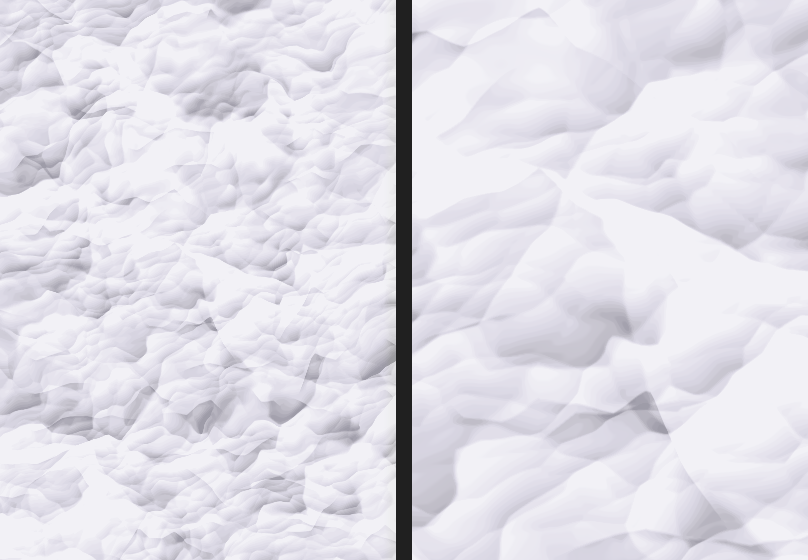
Left: the whole. Right: its middle third, enlarged.
Reproduce this texture procedurally as a Shadertoy shader.

```glsl
// Crumpled white paper: angular facets and creases lit from the upper left.

const vec3 DEEP_SHADOW = vec3(0.62, 0.61, 0.66);
const vec3 SHADOW = vec3(0.77, 0.76, 0.80);
const vec3 HALF_TONE = vec3(0.85, 0.84, 0.89);
const vec3 PAPER = vec3(0.90, 0.89, 0.93);
const vec3 HIGHLIGHT = vec3(0.948, 0.946, 0.965);
const vec2 LIGHT = vec2(-0.42, 0.91);

vec3 hash3(vec2 p) {
    vec3 q = fract(p.xyx * vec3(0.1031, 0.1030, 0.0973));
    q += dot(q, q.yxz + 33.33);
    return fract((q.xxy + q.yzz) * q.zyx);
}

// Value noise; a low roundness leaves straight, kinked slopes.
float noise(vec2 p, float roundness) {
    vec2 cell = floor(p), f = fract(p);
    f = mix(f, f * f * (3.0 - 2.0 * f), roundness);
    float low = mix(hash3(cell).x, hash3(cell + vec2(1, 0)).x, f.x);
    float high = mix(hash3(cell + vec2(0, 1)).x, hash3(cell + vec2(1, 1)).x, f.x);
    return mix(low, high, f.y);
}

vec2 kinks(vec2 p) {
    vec2 q = vec2(0.8 * p.x - 0.6 * p.y, 0.6 * p.x + 0.8 * p.y) + 20.0;
    return vec2(noise(q, 0.2), noise(q + vec2(37.2, 91.7), 0.2)) - 0.5;
}

// Offset from a facet centre; the hash varies its position.
vec2 facetOffset(vec2 p, vec2 cell) {
    return p - cell - 0.5 - 0.95 * (hash3(cell).xy - 0.5);
}

// Light on long tilted facets that meet in creases of the given sharpness.
float facets(vec2 p, float angle, float stretch, float sharpness) {
    float c = cos(angle), s = sin(angle);
    mat2 turn = mat2(c, s, -s, c);
    vec2 light = turn * LIGHT;
    vec2 q = turn * p * vec2(1.0 / stretch, stretch) + 60.0, base = floor(q);
    float nearest = 9.0;
    for (int y = -1; y <= 1; y++)
    for (int x = -1; x <= 1; x++) {
        vec2 d = facetOffset(q, base + vec2(x, y));
        nearest = min(nearest, dot(d, d));
    }
    float total = 0.0, weights = 0.0;
    for (int y = -1; y <= 1; y++)
    for (int x = -1; x <= 1; x++) {
        vec2 cell = base + vec2(x, y);
        vec2 d = facetOffset(q, cell);
        vec3 rnd = hash3(cell + 17.0);
        float slope = dot(d, light) * mix(0.3, 1.6, rnd.x) + 0.95 * (rnd.y - 0.5);
        float w = exp(-sharpness * (dot(d, d) - nearest));
        total += w * slope;
        weights += w;
    }
    return total / weights;
}

// Broken fold lines: a bright lip above, a crisp shadow fading below.
float folds(vec2 p, float rows, float seed) {
    float bend = 1.5 * noise(p * vec2(6.0, 2.0) + seed, 0.4)
               + 0.7 * noise(p * vec2(16.0, 5.0) + seed, 0.2)
               + 0.25 * noise(p * vec2(45.0, 14.0) + seed, 0.2);
    float d = fract(p.y * rows + bend);
    float gate = smoothstep(0.50, 0.78, noise(p * vec2(11.0, 15.0) + seed * 2.0, 1.0));
    float lip = 0.6 * exp(-d * 6.0);
    float shade = -1.2 * exp(-(1.0 - d) * 9.0);
    float edge = smoothstep(0.0, 0.0025 * rows, d);
    return gate * mix(-1.2, lip + shade, edge);
}

// Flat tonal steps with narrow soft borders.
float soften(float value, float levels) {
    float v = value * levels;
    float stepped = floor(v) + smoothstep(0.3, 0.7, fract(v));
    return mix(v, stepped, 0.8) / levels;
}

vec3 paperColor(float light) {
    vec3 col = mix(DEEP_SHADOW, SHADOW, clamp((light + 3.2) / 1.35, 0.0, 1.0));
    col = mix(col, HALF_TONE, clamp((light + 1.85) / 0.95, 0.0, 1.0));
    col = mix(col, PAPER, clamp((light + 0.9) / 0.9, 0.0, 1.0));
    return mix(col, HIGHLIGHT, clamp(light / 1.0, 0.0, 1.0));
}

void mainImage(out vec4 fragColor, in vec2 fragCoord) {
    vec2 p = fragCoord / iResolution.y;
    float across = fragCoord.x / iResolution.x;

    // Bend the sheet so that the creases wander and kink.
    vec2 bent = p + 0.05 * kinks(p * 7.0) + 0.026 * kinks(p * 19.0 + 5.0)
              + 0.010 * kinks(p * 47.0 + 9.0);

    // Add facets from large to small, with finer ones gathered in patches.
    float light = 0.0, frequency = 7.0, amplitude = 0.9;
    for (int i = 0; i < 4; i++) {
        float id = float(i);
        float patches = noise(p * 6.0 + 13.0 * id, 1.0);
        float crisp = mix(0.2, 1.0, smoothstep(0.2, 0.6, noise(p * 11.0 + 7.0 * id, 1.0)));
        float strength = i == 0 ? 1.0 : mix(0.4, 1.6, patches);
        float angle = mod(id, 2.0) < 0.5 ? 0.55 - 0.2 * id : -0.85 + 0.15 * id;
        light += amplitude * strength
               * facets(bent * frequency, angle, 1.3, 950.0 / frequency * crisp);
        frequency *= 1.75;
        amplitude *= 0.85;
    }
    light = 1.75 * light + folds(p, 8.0, 3.0) + 0.9 * folds(p, 14.0, 21.0) + 0.15;

    // Grey the right margin slightly.
    vec3 col = paperColor(soften(light, 3.0));
    float margin = smoothstep(0.965, 0.995, across);
    col = mix(col, vec3(dot(col, vec3(0.333))) * 0.97, 0.7 * margin);
    fragColor = vec4(col, 1.0);
}
```
